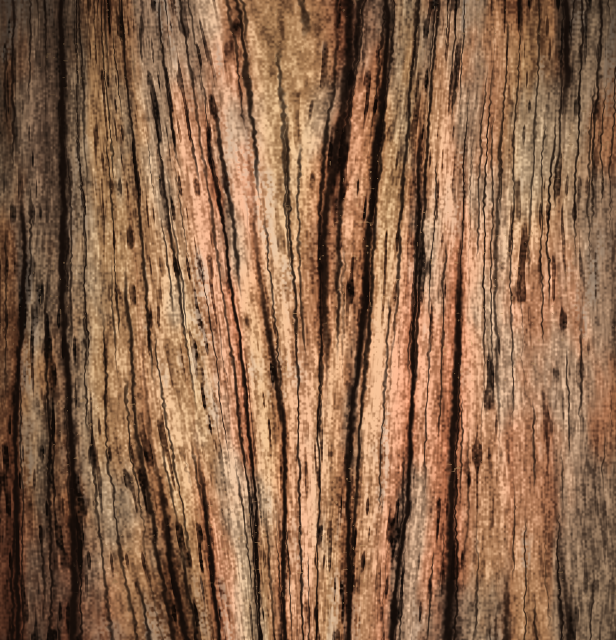
Write a Shadertoy shader that draws this texture.

```glsl
// Weathered, deeply cracked timber with leaning grain and darkened edges.

float hash(vec2 p) {
    return fract(sin(dot(p, vec2(127.1, 311.7))) * 43758.5453);
}

float noise(vec2 p) {
    vec2 i = floor(p), f = fract(p);
    f = f * f * (3.0 - 2.0 * f);
    return mix(mix(hash(i), hash(i + vec2(1, 0)), f.x),
               mix(hash(i + vec2(0, 1)), hash(i + vec2(1, 1)), f.x), f.y);
}

float fbm(vec2 p) {
    float sum = 0.0, amp = 0.5;
    for (int i = 0; i < 4; i++) {
        sum += amp * noise(p);
        p = p * 2.03 + 17.3;
        amp *= 0.5;
    }
    return sum / 0.9375;
}

// Bends the plane so that x stays constant along each fibre.
vec2 grainSpace(vec2 p) {
    float lean = 0.15 * exp(-pow((p.x - 0.31) / 0.15, 2.0))
               - 0.08 * exp(-pow((p.x - 0.60) / 0.14, 2.0));
    float x = p.x + lean * (p.y - 0.5);
    x += 0.022 * (noise(p * vec2(5.0, 3.0)) - 0.5);
    x += 0.006 * (noise(p * vec2(16.0, 9.0) + 40.0) - 0.5);
    return vec2(x, p.y);
}

// Returns the open core of nearby cracks (x) and the soft slope beside them (y).
vec2 cracks(vec2 g, float count, float width, float gaps, float seed) {
    vec2 result = vec2(0);
    float pixel = 1.0 / iResolution.y;
    float cell = floor(g.x * count);
    for (float i = -1.0; i <= 1.0; i++) {
        float id = cell + i;
        float rnd = hash(vec2(id, seed));
        float centre = (id + 0.2 + 0.6 * rnd) / count;
        centre += 0.3 / count * (noise(vec2(g.y * 3.5, id * 7.0 + seed)) - 0.5);
        float open = smoothstep(gaps, gaps + 0.25,
            noise(vec2(g.y * (1.5 + 0.08 * count) + rnd * 30.0, id * 3.0 + seed)));
        float w = width * (0.35 + 0.9 * hash(vec2(id, seed + 4.0))) * (0.25 + 0.75 * open);
        float d = g.x - centre;
        float core = open * (1.0 - smoothstep(w * 0.3, w * 1.3 + pixel, abs(d)));
        float slope = (0.25 + 0.75 * open) * exp(-abs(d) / (w * (d > 0.0 ? 2.2 : 4.5)));
        result = max(result, vec2(core, slope));
    }
    return result;
}

// Maps brightness to wood colour, from crack black to sunlit tan.
vec3 woodRamp(float t) {
    vec3 color = mix(vec3(0.06, 0.035, 0.02), vec3(0.31, 0.20, 0.14), smoothstep(0.0, 0.36, t));
    color = mix(color, vec3(0.65, 0.475, 0.34), smoothstep(0.28, 0.66, t));
    return mix(color, vec3(0.96, 0.79, 0.645), smoothstep(0.58, 1.0, t));
}

void mainImage(out vec4 fragColor, in vec2 fragCoord) {
    vec2 uv = fragCoord / iResolution.xy;
    vec2 p = fragCoord / iResolution.y;
    vec2 g = grainSpace(p);

    // Grain at several scales
    float blotch = fbm(p * vec2(9.0, 5.0) + 3.0);
    float streak = fbm(g * vec2(42.0, 4.0));
    float fibre = noise(g * vec2(190.0, 18.0));
    float hair = noise(g * vec2(350.0, 60.0) + 9.0);
    float grit = noise(p * 260.0);
    float tone = 0.87 + 0.26 * (blotch - 0.5) + 0.40 * (streak - 0.5)
               + 0.28 * (fibre - 0.5) + 0.30 * (hair - 0.5) + 0.32 * (grit - 0.5);

    // Short dark pores, denser in some strips
    float pores = noise(g * vec2(170.0, 24.0) + 60.0);
    float poreZone = smoothstep(0.25, 0.6, noise(g * vec2(22.0, 5.0) + 80.0));
    tone -= 0.45 * poreZone * smoothstep(0.66, 0.84, pores);

    // Cracks from wide splits down to hairlines, with splintered sides
    vec2 ragged = g;
    ragged.x += 0.0045 * (noise(g * vec2(130.0, 34.0) + 12.0) - 0.5)
              + 0.0030 * (noise(p * 150.0 + 70.0) - 0.5);
    vec2 splits = cracks(ragged, 13.0, 0.0046, 0.36, 2.0);
    vec2 checks = cracks(ragged, 27.0, 0.0019, 0.42, 31.0);
    vec2 hairlines = cracks(ragged, 60.0, 0.0010, 0.48, 57.0);
    tone -= 0.42 * splits.y + 0.22 * checks.y + 0.10 * hairlines.y;

    // Darkened edges
    vec2 q = (uv - vec2(0.53, 0.45)) * vec2(1.12, 0.82);
    float vignette = clamp(1.04 - 1.35 * dot(q, q), 0.0, 1.0);
    tone *= vignette;
    vec3 color = woodRamp(clamp(tone, 0.0, 1.0));

    // Rusty and ochre tints
    float hue = noise(g * vec2(17.0, 2.5) + 21.0);
    color *= mix(vec3(0.99, 1.01, 0.94), vec3(1.03, 0.95, 0.93), smoothstep(0.2, 0.8, hue));
    color = mix(color, color * vec3(1.12, 0.80, 0.70), 0.5 * splits.y);

    // Grey weathering, stronger toward the sides, and pale worn flecks
    float sides = smoothstep(0.30, 0.55, abs(uv.x - 0.5));
    float worn = smoothstep(0.46, 0.72, fbm(g * vec2(18.0, 5.0) + 50.0) + 0.12 * sides);
    float grey = dot(color, vec3(0.30, 0.59, 0.11));
    color = mix(color, grey * vec3(1.14, 1.0, 0.83), 0.6 * worn);
    float fleck = smoothstep(0.58, 0.76, fbm(g * vec2(28.0, 7.0) + 90.0))
                * smoothstep(0.3, 0.65, 0.5 * (fibre + grit));
    color = mix(color, vec3(0.88, 0.78, 0.68) * vignette, 0.6 * fleck * (1.0 - splits.y));

    // Crack interiors and scattered dust
    float gap = max(splits.x, max(0.85 * checks.x, 0.7 * hairlines.x));
    color = mix(color, vec3(0.075, 0.045, 0.03), 0.93 * gap);
    float dust = smoothstep(0.86, 0.96, noise(p * 190.0 + 33.0)) * smoothstep(0.5, 0.7, noise(p * 11.0));
    color = mix(color, vec3(0.80, 0.62, 0.42) * vignette, 0.5 * dust);

    fragColor = vec4(clamp(color, 0.0, 1.0), 1.0);
}
```
